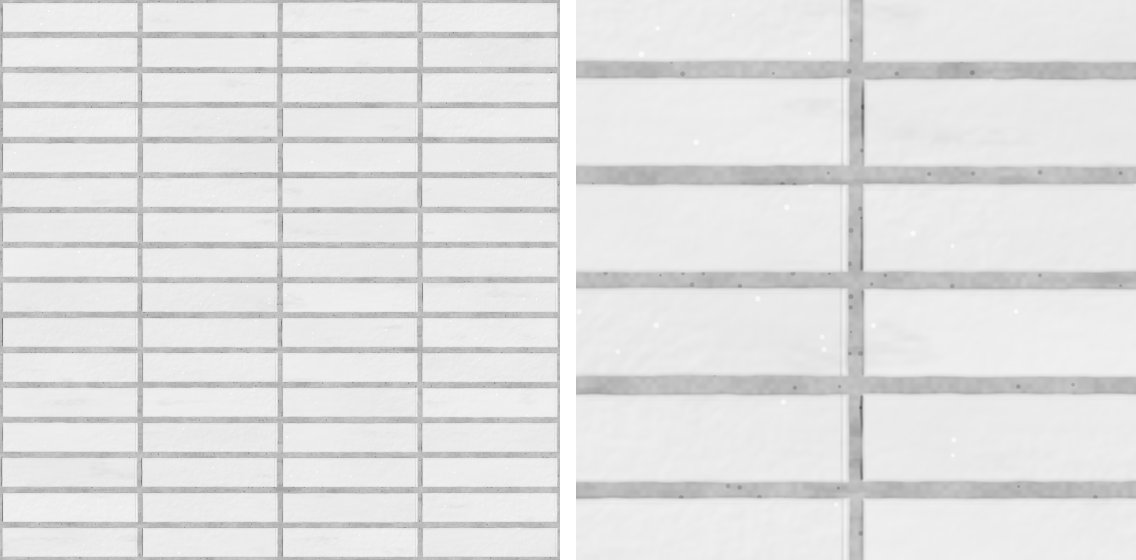
Left, the full canvas; right, a detail of the centre.
Give the GLSL for this texture, as a three.js fragment shader.

```glsl
// Stacked white glazed tiles, 4 across and 16 down, with grey mottled grout.
// Each tile is a slightly wobbly rounded box with its own shade, bevel and shadow;
// wrapping value noise adds glaze relief, smudges and grout grain.
varying vec2 vUv;

float hash(vec2 p) {
  vec3 q = fract(vec3(p.xyx) * 0.1031);
  q += dot(q, q.yzx + 33.33);
  return fract((q.x + q.y) * q.z);
}

// Value noise that repeats after a whole number of cells.
float noise(vec2 uv, vec2 cells) {
  vec2 p = uv * cells;
  vec2 i = floor(p);
  vec2 f = fract(p);
  f = f * f * (3.0 - 2.0 * f);
  vec2 a = mod(i, cells);
  vec2 b = mod(i + 1.0, cells);
  return mix(mix(hash(a), hash(vec2(b.x, a.y)), f.x),
             mix(hash(vec2(a.x, b.y)), hash(b), f.x), f.y);
}

// Sparse round dots, one at most in each cell.
float specks(vec2 uv, float cells, float chance) {
  vec2 id = mod(floor(uv * cells), cells);
  vec2 center = 0.35 + 0.3 * vec2(hash(id + 11.0), hash(id + 47.0));
  float radius = 0.16 + 0.16 * hash(id + 83.0);
  float dotMask = 1.0 - smoothstep(radius * 0.4, radius, length(fract(uv * cells) - center));
  return dotMask * step(hash(id + 5.0), chance);
}

float roundBox(vec2 p, vec2 halfSize, float radius) {
  vec2 q = abs(p) - halfSize + radius;
  return length(max(q, 0.0)) + min(max(q.x, q.y), 0.0) - radius;
}

// Soft line of the given half width around zero.
float band(float x, float width) {
  return 1.0 - smoothstep(0.0, width, abs(x));
}

float glazeHeight(vec2 uv) {
  return 0.6 * noise(uv, vec2(110.0, 130.0)) + 0.4 * noise(uv, vec2(230.0, 250.0));
}

void main() {
  // Tile layout
  vec2 grid = vec2(4.0, 16.0);
  vec2 id = mod(floor(vUv * grid), grid);
  vec2 p = (fract(vUv * grid) - 0.5) / grid;
  p -= 0.0012 * (vec2(hash(id + 3.0), hash(id + 29.0)) - 0.5);
  vec2 halfSize = vec2(0.1207, 0.0261);
  float wobble = 0.0008 * (noise(vUv, vec2(90.0)) - 0.5);
  float d = roundBox(p, halfSize, 0.0010) + wobble;
  float tileMask = 1.0 - smoothstep(-0.0008, 0.0008, d);

  // Grout: cloudy grey, fine grain and dark pits
  float cloud = noise(vUv, vec2(48.0, 64.0));
  float grain = noise(vUv, vec2(300.0));
  float grout = 0.738 + 0.07 * (cloud - 0.5) + 0.055 * (grain - 0.5);
  grout -= 0.13 * specks(vUv, 150.0, 0.10);
  grout -= 0.05 * smoothstep(0.72, 0.95, noise(vUv, vec2(32.0, 120.0)));

  // Glaze: tile shade, broad drift and embossed relief in patches
  float tile = 0.923 + 0.014 * (hash(id + 61.0) - 0.5);
  tile += 0.016 * (noise(vUv, vec2(9.0, 22.0)) - 0.5);
  tile += 0.008 * (noise(vUv, vec2(40.0, 180.0)) - 0.5);
  float relief = glazeHeight(vUv) - glazeHeight(vUv + vec2(0.0015, -0.0015));
  float patches = smoothstep(0.25, 0.8, noise(vUv, vec2(11.0, 18.0)));
  tile += relief * mix(0.016, 0.045, patches);

  // Smudges and small bright chips
  float smudge = smoothstep(0.80, 0.98, noise(vUv, vec2(17.0, 53.0)));
  tile -= 0.035 * smudge * noise(vUv, vec2(120.0, 260.0));
  tile += 0.05 * specks(vUv, 130.0, 0.012);

  // Softly darkened rim, with a fine bevel line inside the right and top edges
  tile -= 0.06 * smoothstep(-0.0028, 0.0, d);
  float worn = 0.4 + 0.6 * noise(vUv, vec2(40.0, 70.0));
  tile -= 0.07 * worn * band(p.x - halfSize.x + 0.0044, 0.0013);
  tile += 0.02 * band(p.x - halfSize.x + 0.0024, 0.0012);
  tile -= 0.018 * worn * band(p.y - halfSize.y + 0.0032, 0.0012);

  float shade = mix(grout, tile, tileMask);

  // Broken contact shadow beside the left edge, fainter above the top edge
  float alongSide = 1.0 - smoothstep(halfSize.y - 0.002, halfSize.y, abs(p.y));
  float alongTop = 1.0 - smoothstep(halfSize.x - 0.002, halfSize.x, abs(p.x));
  float depth = hash(id + 97.0) * smoothstep(0.1, 0.7, noise(vUv, vec2(12.0, 40.0)));
  shade -= (0.05 + 0.24 * depth) * alongSide * band(p.x + halfSize.x + 0.0005 + wobble, 0.0016);
  shade -= 0.045 * worn * alongTop * band(p.y - halfSize.y - 0.0006 + wobble, 0.0016);

  gl_FragColor = vec4(vec3(clamp(shade, 0.0, 1.0)), 1.0);
}
```
